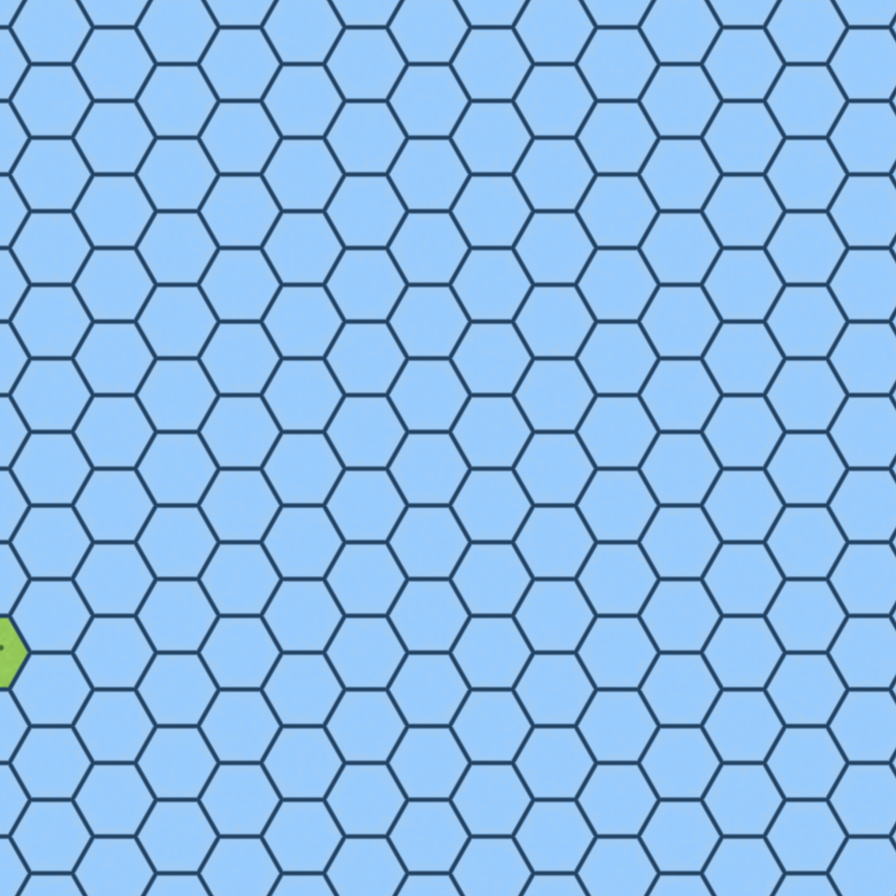
Write a three.js fragment shader that draws this pattern.

```glsl
varying vec2 vUv;

float hash(vec2 p) {
  vec3 q = fract(p.xyx * vec3(0.1031, 0.1030, 0.0973));
  q += dot(q, q.yzx + 33.33);
  return fract((q.x + q.y) * q.z);
}

float valueNoise(vec2 p) {
  vec2 i = floor(p);
  vec2 f = fract(p);
  f = f * f * (3.0 - 2.0 * f);
  return mix(mix(hash(i), hash(i + vec2(1.0, 0.0)), f.x),
             mix(hash(i + vec2(0.0, 1.0)), hash(i + 1.0), f.x), f.y);
}

// Offset from the centre of the nearest flat-topped hexagon of height 1
vec2 hexOffset(vec2 p) {
  vec2 period = vec2(1.7320508, 1.0);
  vec2 a = mod(p + 0.5 * period, period) - 0.5 * period;
  vec2 b = mod(p, period) - 0.5 * period;
  return dot(a, a) < dot(b, b) ? a : b;
}

float hexEdgeDistance(vec2 p) {
  p = abs(p);
  return 0.5 - max(p.y, dot(p, vec2(0.8660254, 0.5)));
}

void main() {
  // Column spacing 0.0702, row spacing 0.0821
  vec2 grid = (vUv - vec2(0.0573, 0.8874)) / vec2(0.0702 / 0.8660254, 0.0821);
  vec2 offset = hexOffset(grid);
  vec2 centre = grid - offset;
  float edge = hexEdgeDistance(offset);

  // Blue fill, mottled and slightly greyer beside the lines
  float halo = 1.0 - smoothstep(0.05, 0.22, edge);
  float mottle = valueNoise(vUv * 230.0 + 17.0);
  float grey = clamp(0.65 * halo + 0.9 * (mottle - 0.55), 0.0, 1.0);
  vec3 color = mix(vec3(0.60, 0.80, 0.995), vec3(0.64, 0.80, 0.95), grey);

  // Single green cell with a dark speck, cut by the left border
  if (distance(centre, vec2(-0.866, -7.5)) < 0.1) {
    color = vec3(0.58, 0.79, 0.35) + 0.04 * (mottle - 0.5);
    float speck = 1.0 - smoothstep(0.001, 0.005, distance(vUv, vec2(0.001, 0.277)));
    color = mix(color, vec3(0.25, 0.40, 0.20), speck);
  }

  // Soft dark outlines
  float line = 1.0 - smoothstep(0.008, 0.052, edge);
  color = mix(color, vec3(0.13, 0.26, 0.39), line);

  gl_FragColor = vec4(color, 1.0);
}
```
